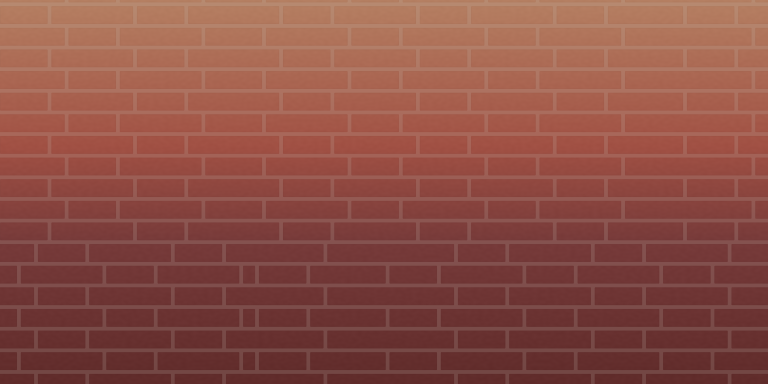
This pattern is drawn by a Shadertoy shader. Its source:

```glsl
// Lengths are in canvas heights; depth runs from the top edge down.
const float COURSE = 0.05632;        // height of one brick course
const float FIRST_JOINT = 0.0112;    // depth of the first bed joint
const float PERIOD = 0.35625;        // one short plus one long brick
const float SHORT_BRICK = 0.1336;
const float JOINT_HALF = 0.0049;
const float CORNER = 0.0022;
const float LOWER_COURSE = 11.0;     // first course of the lower panels

// Panel seams (left, right) and the bond offset of each panel
const vec2 UPPER_SEAMS = vec2(0.641, 1.7474);
const vec2 LOWER_SEAMS = vec2(0.648, 0.9724);
const vec3 UPPER_SHIFTS = vec3(-0.0047, 0.0195, 0.0026);
const vec3 LOWER_SHIFTS = vec3(-0.0844, -0.0432, -0.0594);

const vec3 SAND = vec3(0.71, 0.50, 0.385);
const vec3 TERRACOTTA = vec3(0.63, 0.315, 0.265);
const vec3 PLUM = vec3(0.465, 0.228, 0.225);
const vec3 UMBER = vec3(0.375, 0.17, 0.165);
const vec3 PALE = vec3(0.75, 0.72, 0.68);
const float MORTAR_TINT = 0.19;
const float GRAIN = 0.012;
const float RIM_SHADE = 0.025;

vec2 hashGradient(vec2 cell) {
    vec2 p = fract(cell * vec2(0.1031, 0.1137));
    p += dot(p, p.yx + 19.19);
    float angle = 6.2832 * fract((p.x + p.y) * p.x * 7.31);
    return vec2(cos(angle), sin(angle));
}

float gradientNoise(vec2 p) {
    vec2 i = floor(p), f = fract(p);
    vec2 w = f * f * f * (f * (f * 6.0 - 15.0) + 10.0);
    vec2 e = vec2(0.0, 1.0);
    float low = mix(dot(hashGradient(i), f),
                    dot(hashGradient(i + e.yx), f - e.yx), w.x);
    float high = mix(dot(hashGradient(i + e.xy), f - e.xy),
                     dot(hashGradient(i + e.yy), f - e.yy), w.x);
    return mix(low, high, w.y);
}

vec3 wallGradient(float depth) {
    vec3 c = mix(SAND, TERRACOTTA, clamp(depth / 0.38, 0.0, 1.0));
    c = mix(c, PLUM, clamp((depth - 0.38) / 0.25, 0.0, 1.0));
    return mix(c, UMBER, clamp((depth - 0.63) / 0.37, 0.0, 1.0));
}

// Signed distance to the nearest brick, negative inside it
float brickDistance(vec2 p) {
    float v = (p.y - FIRST_JOINT) / COURSE;
    float course = floor(v);
    bool lower = course >= LOWER_COURSE;
    vec2 seams = lower ? LOWER_SEAMS : UPPER_SEAMS;
    vec3 shifts = lower ? LOWER_SHIFTS : UPPER_SHIFTS;
    float shift = p.x < seams.x ? shifts.x : (p.x < seams.y ? shifts.y : shifts.z);

    // Alternate courses slide by half a period
    float u = mod(p.x - shift - 0.5 * PERIOD * mod(course, 2.0), PERIOD);
    float toHead = min(min(u, PERIOD - u), abs(u - SHORT_BRICK));
    float toBed = (0.5 - abs(fract(v) - 0.5)) * COURSE;

    vec2 q = JOINT_HALF + CORNER - vec2(toHead, toBed);
    return length(max(q, 0.0)) + min(max(q.x, q.y), 0.0) - CORNER;
}

void mainImage(out vec4 fragColor, in vec2 fragCoord) {
    vec2 p = fragCoord / iResolution.y;
    p.y = 1.0 - p.y;
    float pixel = 1.0 / iResolution.y;

    float d = brickDistance(p);
    float mortar = smoothstep(-0.6 * pixel, 0.6 * pixel, d);

    // Brick face with a faint dark rim and fine grain
    vec3 base = wallGradient(p.y);
    vec3 brick = base * (1.0 - RIM_SHADE * smoothstep(-0.004, 0.0, d));
    brick += GRAIN * gradientNoise(p * vec2(70.0, 110.0));

    vec3 color = mix(brick, mix(base, PALE, MORTAR_TINT), mortar);
    fragColor = vec4(color, 1.0);
}
```
